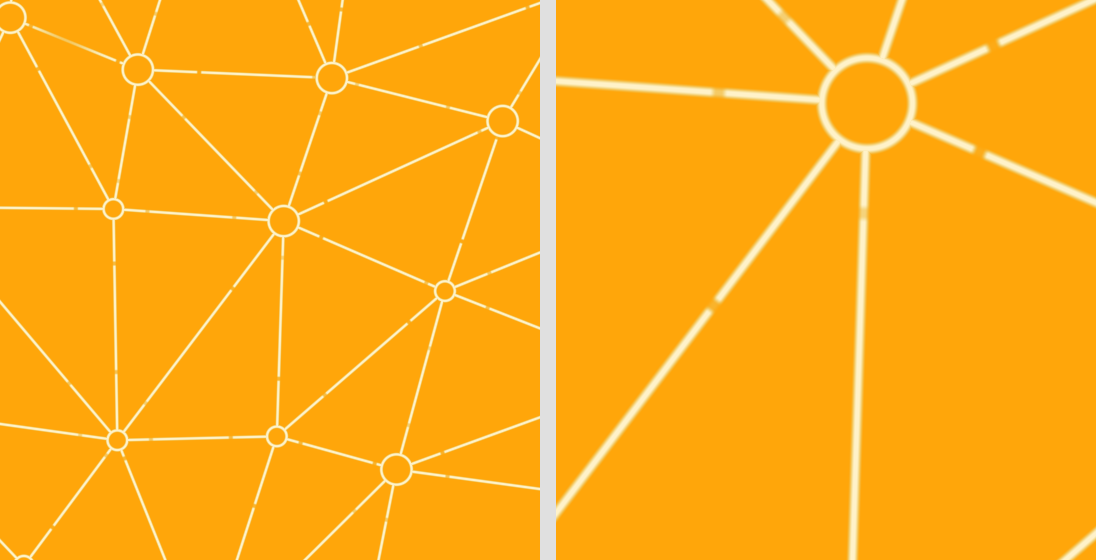
Left, the full canvas; right, a detail of the centre.
Give the GLSL for this background, as a WebGL 1 fragment shader.

```glsl
precision highp float;
// A flat orange field crossed by a network of thin cream lines and ring nodes.
// Nodes sit on a turned, jittered grid; each grid quad is split along its
// shorter diagonal, and every line carries small breaks like a worn print.

uniform vec2 u_resolution;

#define CELLS 3.0            // grid cells per canvas height
#define TURN 0.22            // rotation of the grid, radians
#define JITTER 0.56          // node displacement range, in cells
#define HALF_STROKE 0.0024   // half line width, in canvas heights
#define SOFTNESS 0.0018      // edge blur, in canvas heights
#define SMALL_RING 0.0175
#define LARGE_RING 0.0270
#define LARGE_SHARE 0.36     // share of nodes with a large ring
#define BREAK_SIZE 0.0035    // half length of a line break
#define FIELD_COLOR vec3(1.0, 0.65, 0.04)
#define LINE_COLOR vec3(1.0, 0.95, 0.79)
#define EDGE_DIP 0.16        // loss of red on the blurred edges

float hash(vec2 p) {
  return fract(sin(dot(p, vec2(127.1, 311.7))) * 43758.5453);
}

vec2 nodeAt(vec2 cell) {
  vec2 offset = vec2(hash(cell + 3.7), hash(cell + 19.3)) - 0.5;
  return cell + 0.5 + JITTER * offset;
}

// Coverage of a stroke at a distance given in canvas heights.
float stroke(float dist) {
  float blur = max(SOFTNESS, 0.75 / u_resolution.y);
  return 1.0 - smoothstep(HALF_STROKE - blur, HALF_STROKE + blur, dist);
}

// Fades the stroke out around one point along the line.
float lineBreak(float along, float center, float depth) {
  float gap = abs(along - center);
  return 1.0 - depth * (1.0 - smoothstep(0.4 * BREAK_SIZE, 1.6 * BREAK_SIZE, gap));
}

float wornLine(vec2 p, vec2 a, vec2 b) {
  vec2 span = b - a;
  float t = clamp(dot(p - a, span) / dot(span, span), 0.0, 1.0);
  float cover = stroke(length(p - a - t * span) / CELLS);

  float len = length(span) / CELLS;
  float along = t * len;
  vec2 seed = a + 2.0 * b;
  float h1 = hash(seed);
  float h2 = hash(seed + 5.1);
  float h3 = hash(seed + 9.4);
  cover *= lineBreak(along, len * mix(0.12, 0.36, h1), 0.4 + 0.6 * h2);
  cover *= lineBreak(along, len * mix(0.66, 0.92, h2), 0.4 + 0.6 * h3);

  // A few lines also wear thin over a longer stretch.
  float worn = (along - len * mix(0.4, 0.6, h1)) / 0.05;
  return cover * (1.0 - 0.55 * step(0.88, h3) * exp(-worn * worn));
}

// Lines owned by a cell: lower side, left side and the shorter diagonal.
float quadLines(vec2 p, vec2 cell) {
  vec2 a = nodeAt(cell);
  vec2 b = nodeAt(cell + vec2(1.0, 0.0));
  vec2 c = nodeAt(cell + vec2(0.0, 1.0));
  vec2 d = nodeAt(cell + vec2(1.0, 1.0));
  bool rising = distance(a, d) < distance(b, c);
  float diagonal = wornLine(p, rising ? a : b, rising ? d : c);
  return max(diagonal, max(wornLine(p, a, b), wornLine(p, a, c)));
}

void main() {
  vec2 uv = gl_FragCoord.xy / u_resolution.y;
  float cs = cos(TURN);
  float sn = sin(TURN);
  vec2 p = mat2(cs, sn, -sn, cs) * uv * CELLS + vec2(4.3, 2.6);
  vec2 home = floor(p);

  // Connecting lines
  float ink = 0.0;
  for (int y = -1; y <= 0; y++) {
    for (int x = -1; x <= 0; x++) {
      ink = max(ink, quadLines(p, home + vec2(float(x), float(y))));
    }
  }

  // Ring node, kept clear of lines inside
  float isLarge = step(hash(home + 41.9), LARGE_SHARE);
  float radius = mix(SMALL_RING, LARGE_RING, isLarge);
  float fromRing = distance(p, nodeAt(home)) / CELLS - radius;
  ink *= smoothstep(-SOFTNESS, SOFTNESS, fromRing);
  ink = max(ink, stroke(abs(fromRing)));

  vec3 color = mix(FIELD_COLOR, LINE_COLOR, ink);
  color.r -= EDGE_DIP * ink * (1.0 - ink);
  gl_FragColor = vec4(color, 1.0);
}
```
